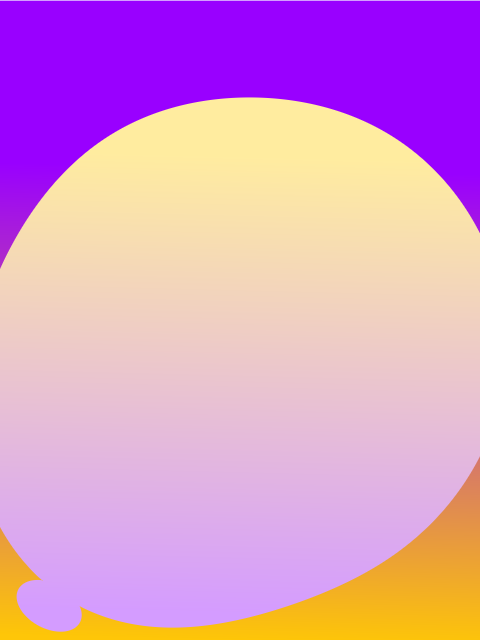
Reproduce this background procedurally as a Shadertoy shader.

```glsl
// A huge pastel balloon with a small knot over a violet to amber sky.

// Lengths are in canvas heights; x is measured from the middle, y from the bottom.
const vec3 SKY_TOP        = vec3(0.600, 0.000, 1.000);
const vec3 SKY_BOTTOM     = vec3(0.995, 0.775, 0.030);
const vec3 BALLOON_TOP    = vec3(1.000, 0.925, 0.625);
const vec3 BALLOON_BOTTOM = vec3(0.832, 0.610, 1.000);
const vec3 RIM_COLOR      = vec3(0.900, 0.800, 1.000);

const vec2 SKY_SPAN     = vec2(0.737, 0.000);  // gradient start and end heights
const vec2 BALLOON_SPAN = vec2(0.755, 0.040);
const float TILT        = 0.025;               // slope of the colour bands
const float RIM_WIDTH   = 0.0012;

const vec2 BALLOON_CENTER  = vec2(0.0026, 0.4401);
const float BALLOON_RADIUS = 0.4160;

// Cosine and sine weights that bend the circle, from the first harmonic up.
const int HARMONICS = 6;
const vec2 BEND[HARMONICS] = vec2[](
    vec2(-0.0111, -0.0062), vec2( 0.0035,  0.0237), vec2(0.0091, -0.0056),
    vec2(-0.0039, -0.0011), vec2(-0.0006,  0.0006), vec2(0.0011,  0.0000));

const vec2 KNOT_CENTER = vec2(-0.2982, 0.0534);
const vec2 KNOT_AXES   = vec2(0.0546, 0.0352);
const float KNOT_ANGLE = -0.496;

// Signed distance to the circle bent by its harmonics.
float balloonDistance(vec2 p) {
    vec2 q = p - BALLOON_CENTER;
    float angle = atan(q.y, q.x);
    float radius = BALLOON_RADIUS;
    for (int i = 0; i < HARMONICS; i++) {
        float a = float(i + 1) * angle;
        radius += dot(BEND[i], vec2(cos(a), sin(a)));
    }
    return length(q) - radius;
}

// Approximate signed distance to the tilted ellipse.
float knotDistance(vec2 p) {
    float c = cos(KNOT_ANGLE), s = sin(KNOT_ANGLE);
    vec2 q = p - KNOT_CENTER;
    q = vec2(c * q.x + s * q.y, c * q.y - s * q.x);
    float k = length(q / KNOT_AXES);
    float slope = length(q / (KNOT_AXES * KNOT_AXES));
    return k * (k - 1.0) / max(slope, 1e-4);
}

vec3 gradient(vec3 top, vec3 bottom, vec2 span, float height) {
    return mix(top, bottom, clamp((span.x - height) / (span.x - span.y), 0.0, 1.0));
}

// Antialiased coverage of a signed distance.
float coverage(float d, float pixel) {
    return clamp(0.5 - d / pixel, 0.0, 1.0);
}

void mainImage(out vec4 fragColor, in vec2 fragCoord) {
    float pixel = 1.0 / iResolution.y;
    vec2 p = (fragCoord - vec2(0.5 * iResolution.x, 0.0)) * pixel;
    float height = p.y + TILT * p.x;

    // Sky with a pale hairline along the top edge
    vec3 color = gradient(SKY_TOP, SKY_BOTTOM, SKY_SPAN, height);
    color = mix(color, RIM_COLOR, coverage(1.0 - RIM_WIDTH - p.y, pixel));

    // Balloon and knot share one fill
    vec3 fill = gradient(BALLOON_TOP, BALLOON_BOTTOM, BALLOON_SPAN, height);
    float shape = min(balloonDistance(p), knotDistance(p));
    color = mix(color, fill, coverage(shape, pixel));

    fragColor = vec4(color, 1.0);
}
```
